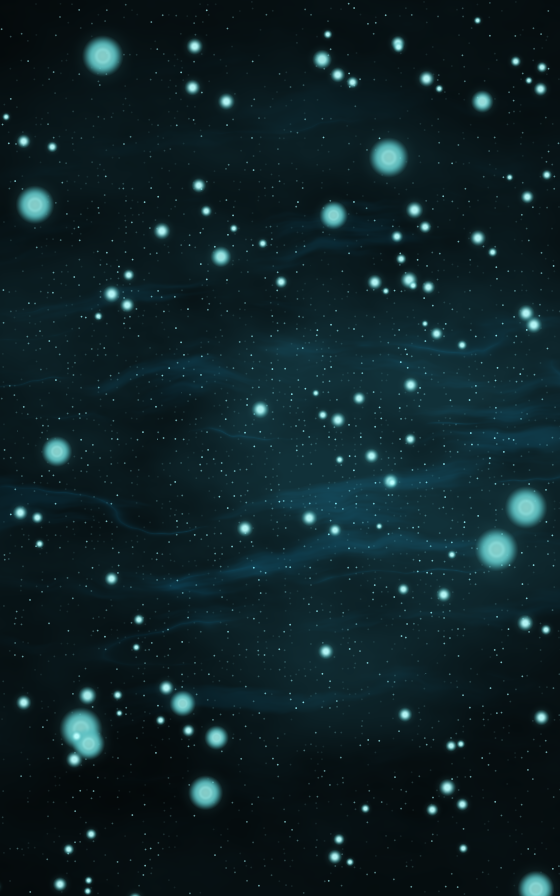
Give the GLSL for this background, as a Shadertoy shader.

```glsl
// Glowing teal orbs and fine star dust over a dim nebula in deep space.
// Layered value noise makes haze and stretched wisps; a hashed loop
// scatters the orbs, from a few large discs down to clustered sparks.

const int ORB_COUNT = 125;
const int LONE_ORBS = 40;        // the largest orbs stand alone
const float CLUSTER_COUNT = 30.0;

const vec3 ABYSS = vec3(0.017, 0.040, 0.046);
const vec3 HAZE = vec3(0.058, 0.162, 0.188);
const vec3 WISP = vec3(0.010, 0.120, 0.170);
const vec3 DUST = vec3(0.50, 0.72, 0.72);
const vec3 ORB_RIM = vec3(0.33, 0.74, 0.75);
const vec3 DISC_CORE = vec3(0.55, 0.84, 0.82);
const vec3 SPARK_CORE = vec3(0.74, 1.00, 1.00);

float hash(vec2 p) {
    return fract(sin(dot(p, vec2(127.1, 311.7))) * 43758.5453);
}

vec2 hash2(vec2 p) {
    return vec2(hash(p), hash(p + 17.3));
}

float noise(vec2 p) {
    vec2 cell = floor(p), f = fract(p);
    f = f * f * (3.0 - 2.0 * f);
    float low = mix(hash(cell), hash(cell + vec2(1, 0)), f.x);
    float high = mix(hash(cell + vec2(0, 1)), hash(cell + vec2(1, 1)), f.x);
    return mix(low, high, f.y);
}

float fbm(vec2 p) {
    float sum = 0.0, amplitude = 0.5;
    for (int i = 0; i < 5; i++) {
        sum += amplitude * noise(p);
        p = mat2(0.98, 0.18, -0.18, 0.98) * p * 2.03 + 9.7;
        amplitude *= 0.5;
    }
    return sum / 0.97;
}

// Soft elliptical brightening around the middle of the canvas.
float centralGlow(vec2 p, float aspect) {
    vec2 q = (p - vec2(0.54 * aspect, 0.51)) / vec2(0.37, 0.33);
    return exp(-dot(q, q));
}

vec3 nebula(vec2 p, float glow) {
    float cloud = fbm(p * vec2(5.0, 8.0) + 3.1);
    float haze = glow * (0.08 + 1.9 * cloud) + 0.45 * (cloud - 0.40);
    return mix(ABYSS, HAZE, clamp(haze, -0.30, 1.25));
}

// Short near-horizontal veils with a few thin bright filaments.
vec3 wisps(vec2 p, float glow) {
    float bend = fbm(p * 5.0 + 21.0);
    vec2 q = vec2(p.x * 5.0, p.y * 26.0 - p.x * 1.5 + 2.2 * bend);
    float veil = smoothstep(0.54, 0.82, fbm(q));
    float patches = smoothstep(0.50, 0.68, fbm(p * vec2(6.0, 14.0) + 40.0));
    float ridge = 1.0 - abs(2.0 * noise(q * vec2(0.8, 0.9) + 6.0) - 1.0);
    float filament = pow(ridge, 16.0) * patches;
    return WISP * (0.8 * veil + 0.75 * filament) * smoothstep(0.05, 0.8, glow);
}

float starDust(vec2 p, float scale, float density) {
    vec2 cell = floor(p * scale);
    vec2 center = 0.25 + 0.5 * hash2(cell + 5.0);
    float d = length(fract(p * scale) - center);
    float present = step(hash(cell + 71.0), density);
    float brightness = 0.10 + 0.85 * pow(hash(cell + 33.0), 4.0);
    return present * brightness * (1.0 - smoothstep(0.03, 0.23, d));
}

// rank runs from 0 (tiniest spark) to 1 (largest disc).
float orbRadius(float rank) {
    return 0.0045 + 0.0085 * rank + 0.014 * smoothstep(0.86, 1.0, rank);
}

vec2 orbPosition(int index, float aspect) {
    float id = float(index);
    vec2 extent = vec2(aspect, 1.0);
    if (index < LONE_ORBS) return hash2(vec2(id, 6.1)) * extent;
    vec2 anchor = hash2(vec2(mod(id, CLUSTER_COUNT), 8.3)) * extent;
    return anchor + 0.085 * (hash2(vec2(id, 2.9)) - 0.5);
}

vec3 addOrb(vec3 base, vec2 offset, float radius, float rank) {
    float d = length(offset) / radius;
    if (d > 1.6) return base;
    float disc = smoothstep(0.84, 0.94, rank);
    float halo = 0.16 * pow(1.0 - smoothstep(0.3, 1.6, d), 1.5);
    float body = 0.95 * (1.0 - smoothstep(mix(0.18, 0.45, disc), 1.0, d));
    float core = 1.0 - smoothstep(mix(0.15, 0.0, disc), 0.75, d);
    float ring = 0.06 * disc * exp(-pow((d - 0.28) / 0.08, 2.0));
    vec3 tint = mix(ORB_RIM, mix(SPARK_CORE, DISC_CORE, disc), core) + ring;
    return mix(base, tint, max(body, halo));
}

void mainImage(out vec4 fragColor, in vec2 fragCoord) {
    vec2 p = fragCoord / iResolution.y;
    float aspect = iResolution.x / iResolution.y;
    float glow = centralGlow(p, aspect);

    vec3 color = nebula(p, glow) + wisps(p, glow);
    color += DUST * starDust(p, 140.0, 0.14 + 0.28 * glow);

    // Largest first, so that sparks lie over the discs.
    for (int i = 0; i < ORB_COUNT; i++) {
        float rank = 1.0 - float(i) / float(ORB_COUNT);
        vec2 offset = p - orbPosition(i, aspect);
        color = addOrb(color, offset, orbRadius(rank), rank);
    }
    fragColor = vec4(color, 1.0);
}
```
